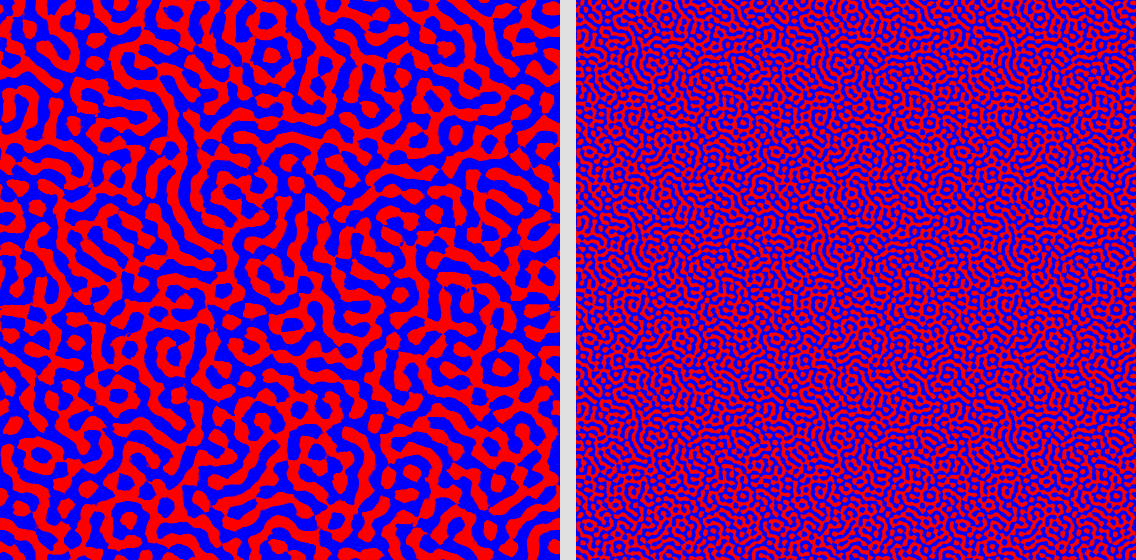
Left: one tile. Right: repeated 3 by 3.
This pattern is drawn by a three.js fragment shader. Its source:

```glsl
// Two-colour labyrinth of evenly wide, winding bands, like a Turing pattern.
// Random plane waves with whole wave numbers (so it tiles) are levelled by a soft
// limiter, smoothed by a ring-shaped band-pass kernel and cut at zero.

varying vec2 vUv;

const vec3 RED = vec3(1.0, 0.0, 0.0);
const vec3 BLUE = vec3(0.0, 0.0, 1.0);

const float BANDS = 26.5;          // band periods across the canvas
const float SPREAD = 0.11;         // relative variation of the period
const float SEED = 5.0;
const float LIMIT = 0.2;           // smaller evens out the band width more
const float KERNEL_SIGMA = 0.65;   // kernel size, in band periods
const float KERNEL_RADIUS = 1.45;  // kernel cut-off, in band periods
const float EDGE = 0.0011;         // half width of the soft edge, in canvas units

const int WAVES = 20;
const int TAPS = 60;
const float PI = 3.14159265;
const float TAU = 6.2831853;
const float GOLDEN_ANGLE = 2.399963;

vec3 waves[WAVES];                 // wave vector and phase, in radians

vec3 hash3(float n) {
  vec3 p = fract(n * vec3(0.1031, 0.1030, 0.0973));
  p += dot(p, p.yzx + 33.33);
  return fract((p.xxy + p.yzz) * p.zyx);
}

// Spread the wave directions evenly, rounding to whole repeats.
void initWaves() {
  for (int i = 0; i < WAVES; i++) {
    vec3 rnd = hash3(float(i) * 17.3 + SEED);
    float angle = PI * (float(i) + rnd.x) / float(WAVES);
    float count = BANDS * (1.0 + SPREAD * (2.0 * rnd.y - 1.0));
    vec2 repeats = floor(count * vec2(cos(angle), sin(angle)) + 0.5);
    waves[i] = TAU * vec3(repeats, rnd.z);
  }
}

// Sum of the waves with unit variance, limited to -1..1.
float limitedField(vec2 p) {
  float sum = 0.0;
  for (int i = 0; i < WAVES; i++) {
    sum += cos(dot(waves[i].xy, p) + waves[i].z);
  }
  sum *= sqrt(2.0 / float(WAVES));
  return sum * inversesqrt(sum * sum + LIMIT);
}

// Radial band-pass kernel, a Gaussian times a Bessel-like ring: value and slope.
vec2 ringKernel(float r) {
  vec2 k = TAU * vec2(0.92388, 0.38268);
  float ring = 0.5 * dot(cos(k * r), vec2(1.0));
  float ringSlope = -0.5 * dot(sin(k * r), k);
  float variance = KERNEL_SIGMA * KERNEL_SIGMA;
  float bell = exp(-0.5 * r * r / variance);
  return bell * vec2(ring, ringSlope - ring * r / variance);
}

void main() {
  initWaves();

  // Filter over a sunflower disc, gathering the value and its gradient.
  float value = 0.0;
  vec2 gradient = vec2(0.0);
  for (int i = 0; i < TAPS; i++) {
    float r = KERNEL_RADIUS * sqrt((float(i) + 0.5) / float(TAPS));
    float angle = float(i) * GOLDEN_ANGLE;
    vec2 dir = vec2(cos(angle), sin(angle));
    float level = limitedField(vUv + dir * r / BANDS);
    vec2 kernel = ringKernel(r);
    value += kernel.x * level;
    gradient -= kernel.y * level * dir;
  }

  // Distance to the zero line in canvas units gives an evenly sharp edge.
  float dist = value / (max(length(gradient), 0.5) * BANDS);
  gl_FragColor = vec4(mix(BLUE, RED, smoothstep(-EDGE, EDGE, dist)), 1.0);
}
```
